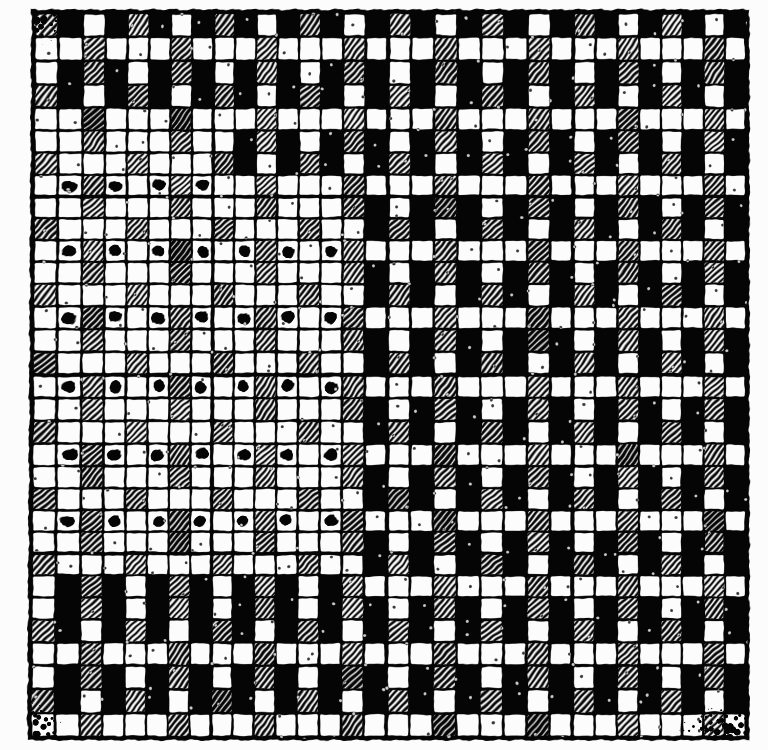
This pattern is drawn by a WebGL 1 fragment shader. Its source:

```glsl
precision highp float;
// Hand-inked weaving draft: 32 x 32 squares, black, hatched, white and dotted.

#define CELLS 32.0
#define LEFT_TOP vec2(0.0445, 0.0165)
#define GRID_SIZE vec2(0.928, 0.967)
#define LEAN 0.006
#define LINE_HALF 0.058
#define BOLD_HALF 0.085
#define HATCH_FREQ 4.9
#define DOT_RADIUS 0.27
#define WOBBLE 0.022
#define SPECK_RADIUS 0.045
#define INK vec3(0.02)
#define PAPER vec3(0.99)

uniform vec2 u_resolution;

float hash(vec2 p) {
  return fract(sin(dot(p, vec2(127.1, 311.7))) * 4375.85);
}

// Distance to the nearest scattered point
float cellular(vec2 p) {
  vec2 base = floor(p);
  float nearest = 2.0;
  for (int j = -1; j <= 1; j++) {
    for (int i = -1; i <= 1; i++) {
      vec2 id = base + vec2(float(i), float(j));
      vec2 point = id + vec2(hash(id), hash(id + 41.3));
      nearest = min(nearest, distance(p, point));
    }
  }
  return nearest;
}

// Layered sines for the unsteady pen
float wander(vec2 p) {
  return 0.5 * sin(p.x * 5.3 + 2.0 * sin(p.y * 1.7))
       + 0.3 * sin(p.y * 7.1 + 1.5 * sin(p.x * 2.3))
       + 0.2 * sin((p.x + p.y) * 13.7);
}

float cover(float d, float blur) {
  return 1.0 - smoothstep(-blur, blur, d);
}

float roundedBox(vec2 p, vec2 halfSize, float radius) {
  vec2 d = abs(p) - halfSize + radius;
  return length(max(d, 0.0)) + min(max(d.x, d.y), 0.0) - radius;
}

// Half line width, bold on every eighth grid line
float lineHalf(float gridLine) {
  return mod(gridLine, 8.0) < 0.5 ? BOLD_HALF : LINE_HALF;
}

// Uneven spacing of the hand-ruled columns and rows
vec2 unevenGrid(vec2 g) {
  float dx = 0.045 + 0.165 * cos(0.2856 * (g.x - 3.0));
  float dy = 0.13 * sin(g.y * 0.19635) + 0.11 * sin(g.y * 0.3927);
  return g - vec2(dx * clamp(g.x * 0.5, 0.0, 1.0), dy);
}

float hatch(vec2 p, vec2 id) {
  float tilt = 0.75 + 0.3 * (hash(id + 5.1) - 0.5);
  float across = dot(p, vec2(cos(tilt), sin(tilt)));
  float phase = across * HATCH_FREQ + hash(id) + 0.1 * wander(p * 1.6 + id);
  float weight = 0.47 + 0.16 * hash(id + 9.7) + 0.18 * step(0.87, hash(id + 3.3));
  return smoothstep(-0.24, 0.24, weight * 0.5 - abs(fract(phase) - 0.5));
}

void main() {
  vec2 uv = gl_FragCoord.xy / u_resolution;
  uv.y = 1.0 - uv.y;
  vec2 g = (uv - LEFT_TOP) / GRID_SIZE * CELLS;
  g.x += LEAN * CELLS * uv.y * (1.0 - uv.x);
  float blur = 0.75 * CELLS / (GRID_SIZE.x * u_resolution.x);
  float pen = wander(g * 1.3);

  vec2 q = unevenGrid(g) + WOBBLE * vec2(wander(g), wander(g.yx + 7.0));
  vec2 id = clamp(floor(q), 0.0, CELLS - 1.0);
  vec2 p = q - id - 0.5;
  float c = id.x, r = id.y;
  float column = mod(c, 4.0), row = mod(r, 3.0);

  // Weave rule, with an open block on the left
  bool odd = mod(c, 2.0) > 0.5;
  bool opened = c < 15.0 && r > 4.0 && r < 25.0 && (r > 6.0 || c < 9.0);
  bool whiteRow = row == 1.0 && !(r == 25.0 && c < 15.0);
  bool black = odd && !whiteRow && !opened;
  bool hatched = !odd && ((column == 2.0) != (row == 0.0));
  bool dotted = odd && opened && row == 1.0 && r > 6.0 && (r > 7.0 || c < 8.0);

  // Paper square left between the ruled lines
  vec2 lo = vec2(lineHalf(c), lineHalf(r));
  vec2 hi = vec2(lineHalf(c + 1.0), lineHalf(r + 1.0));
  vec2 halfSize = 0.5 - 0.5 * (lo + hi) - 0.012 * (hash(id + 2.0) - 0.5);
  float square = roundedBox(p - 0.5 * (lo - hi), halfSize, 0.07);
  float ink = 1.0 - cover(square + 0.015 * pen, blur);

  if (black) ink = 1.0;
  if (hatched) ink = max(ink, hatch(p, id));
  if (dotted) {
    vec2 centre = 0.12 * (vec2(hash(id + 1.0), hash(id + 8.0)) - 0.5);
    float dotEdge = length((p - centre) * vec2(0.93, 1.06)) - DOT_RADIUS;
    ink = max(ink, cover(dotEdge + 0.045 * wander(q * 2.0 + id), blur));
  }

  // Specks, and blots in three corners
  float speck = cover(cellular(q * 0.7) - SPECK_RADIUS, blur * 0.7);
  ink = mix(ink, 1.0 - ink, 0.8 * speck);
  float corner = min(length(g - vec2(0.2, 0.3)), length(g - vec2(0.3, 31.6)));
  corner = min(corner, length((g - vec2(31.2, 31.7)) * vec2(0.5, 1.0)));
  float blot = cellular(g * 3.2) - 0.6 + 0.5 * corner;
  ink = max(ink, cover(blot, blur * 2.0));

  // Ragged outer frame
  vec2 edge = abs(g - 0.5 * CELLS) - 0.5 * CELLS;
  float frame = max(edge.x, edge.y) - 0.06 + 0.05 * pen;
  ink = max(ink, cover(abs(frame) - 0.06, blur)) * cover(frame - 0.06, blur);

  gl_FragColor = vec4(mix(PAPER, INK, clamp(ink, 0.0, 1.0)), 1.0);
}
```
